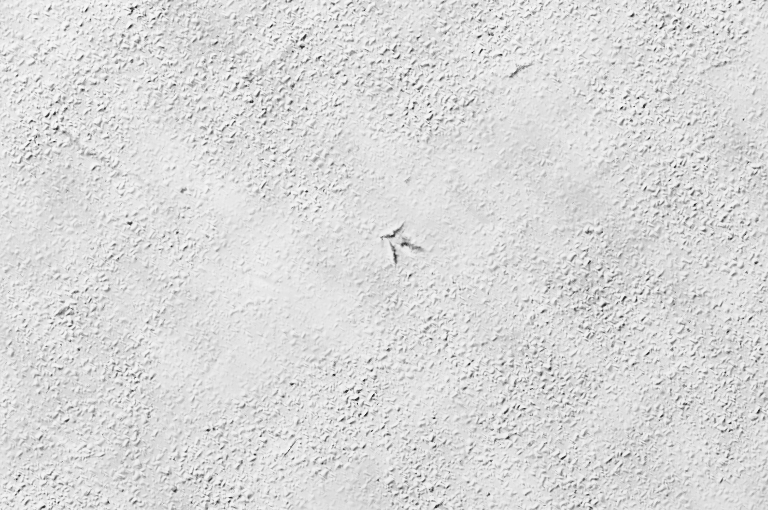
Write a Shadertoy shader that draws this texture.

```glsl
// White trowelled plaster lit from the upper left.
// Cellular bumps give the sandy grain, layered sines the smooth patches and
// waviness; scattered strokes draw trowel folds and cracks, cells draw pits.

const vec3  PLASTER       = vec3(0.872, 0.872, 0.872);
const vec2  TO_LIGHT      = vec2(-0.6, 0.8);
const float COARSE_CELLS  = 82.0;    // grain cells per canvas height
const float FINE_CELLS    = 145.0;
const float RELIEF_STEP   = 0.002;   // distance over which slope is measured
const float GRAIN_GAIN    = 0.29;
const float SHADOW_GAIN   = 1.2;
const float SHADOW_DEPTH  = 1.6;     // extra darkening of steep shadows
const float HIGHLIGHT_MAX = 0.085;
const float WAVE_GAIN     = 0.03;
const int   FOLDS         = 18;
const float FOLD_GAIN     = 0.13;
const int   CRACKS        = 9;
const float CRACK_GAIN    = 0.34;
const int   CHIP_EDGES    = 4;
const vec2  CHIP_PLACE    = vec2(0.52, 0.52);

vec3 hash3(vec2 p) {
    vec3 v = fract(p.xyx * vec3(0.1031, 0.1030, 0.0973));
    v += dot(v, v.yxz + 33.33);
    return fract((v.xxy + v.yzz) * v.zyx);
}

// Turns the frame so that its x axis lies at the given angle.
mat2 turn(float a) {
    return mat2(cos(a), -sin(a), sin(a), cos(a));
}

// Layered, warped sines, roughly -0.8 to 0.8.
float waves(vec2 p) {
    float sum = 0.0, amp = 0.5;
    for (int i = 0; i < 5; i++) {
        p += 0.7 * sin(p.yx * 1.3 + float(i));
        sum += amp * sin(p.x) * sin(p.y + 1.0);
        p = turn(1.1) * p * 1.9 + 3.7;
        amp *= 0.55;
    }
    return sum;
}

// Rounded bumps of mixed size and height, one per cell.
float bumps(vec2 p) {
    vec2 cell = floor(p);
    float top = 0.0;
    for (int y = -1; y <= 1; y++)
    for (int x = -1; x <= 1; x++) {
        vec2 id = cell + vec2(x, y);
        vec3 r = hash3(id);
        float big = r.z * r.z;
        float radius = mix(0.3, 0.75, big);
        float d = length(p - id - r.xy);
        top = max(top, radius * mix(0.65, 1.5, big) * (1.0 - smoothstep(0.0, radius, d)));
    }
    return top;
}

float grainHeight(vec2 p) {
    p += 0.0022 * sin(p.yx * 270.0 + 2.0 * sin(p * 91.0));
    return bumps(p * COARSE_CELLS) + 0.6 * bumps(p * FINE_CELLS + 17.0);
}

// Small dark holes with a lit lower right rim.
float pits(vec2 p, float cells, float chance, float size) {
    vec2 id = floor(p * cells);
    vec3 r = hash3(id + cells);
    vec3 kind = hash3(id + 71.0);
    vec2 q = p - (id + 0.25 + 0.5 * r.xy) / cells;
    q = turn(0.6) * q * vec2(0.85, 1.15);
    float radius = size * mix(0.45, 1.0, r.z * r.z);
    float hole = 1.0 - smoothstep(0.3, 1.3, length(q) / radius);
    float rim = 1.0 - smoothstep(0.3, 1.4, length(q + TO_LIGHT * radius) / radius);
    return step(kind.x, chance) * (0.25 * rim * (1.0 - hole) - hole);
}

// A slightly bent, tapering line: dark core with a bright lip above it.
float stroke(vec2 p, vec2 centre, float angle, float len, float width) {
    vec2 q = turn(angle) * (p - centre);
    q.y += 0.25 * sin(angle * 40.0) * q.x * q.x / len;
    float taper = 1.0 - smoothstep(0.2, 1.0, abs(q.x) / len);
    float y = q.y / (width * (0.35 + 0.65 * taper));
    float lip = (y - 2.0) / 1.5;
    return taper * (0.4 * exp(-lip * lip) - exp(-y * y));
}

void mainImage(out vec4 fragColor, in vec2 fragCoord) {
    vec2 p = fragCoord / iResolution.y;
    vec2 canvas = vec2(iResolution.x / iResolution.y, 1.0);
    vec2 bent = p + 0.014 * vec2(waves(p * 12.0), waves(p.yx * 13.0 + 5.0));
    vec2 jagged = bent + 0.008 * vec2(waves(p * 55.0), waves(p.yx * 60.0 + 2.0));

    // Sandy grain, worn down where the trowel smoothed it
    float patchy = waves(turn(0.8) * p * vec2(3.2, 6.0) + 1.7);
    float rough = mix(0.42, 1.1, smoothstep(-0.35, 0.05, patchy));
    rough *= 1.0 + 0.7 * waves(p * 17.0);
    vec2 reach = TO_LIGHT * RELIEF_STEP;
    float slope = GRAIN_GAIN * rough * (grainHeight(p - reach) - grainHeight(p + reach));

    // Broad unevenness and trowel folds, fading in and out along their length
    slope += WAVE_GAIN * (waves(p * 5.0 + 2.0) + waves(p * 14.0) + waves(p * 32.0));
    float fade = smoothstep(-0.4, 0.3, waves(p * 19.0 + 8.0));
    for (int i = 0; i < FOLDS; i++) {
        vec3 r = hash3(vec2(i, 5));
        vec2 centre = canvas * fract(0.3 + float(i) * vec2(0.7549, 0.5698));
        float angle = r.x < 0.65 ? mix(0.2, 1.1, r.y) : mix(-0.7, 0.0, r.y);
        float side = r.z < 0.35 ? -0.6 : 1.0;
        slope += FOLD_GAIN * fade * side * mix(0.4, 1.0, r.x)
               * stroke(jagged, centre, angle, mix(0.08, 0.28, r.z), mix(0.004, 0.01, r.y));
    }

    // Thin broken cracks, then the chipped spot near the middle
    float broken = smoothstep(-0.3, 0.15, waves(p * 31.0));
    for (int i = 0; i < CRACKS; i++) {
        vec3 r = hash3(vec2(i, 23));
        vec2 centre = canvas * fract(0.1 + float(i) * vec2(0.5698, 0.7549));
        slope += CRACK_GAIN * broken * mix(0.4, 1.0, r.z)
               * stroke(jagged, centre, mix(0.1, 1.1, r.x), mix(0.03, 0.08, r.y), 0.003);
    }
    for (int i = 0; i < CHIP_EDGES; i++) {
        float a = 2.1 * float(i);
        vec2 centre = canvas * CHIP_PLACE + 0.024 * vec2(cos(a), sin(a));
        slope += CRACK_GAIN * (0.3 + 0.7 * broken)
               * stroke(jagged, centre, 1.1 * float(i) - 0.5, 0.035, 0.0045);
    }

    // Scattered ragged pits and specks
    vec2 ragged = p + 0.0012 * sin(p.yx * 610.0 + 3.0 * sin(p * 170.0));
    slope += 0.26 * pits(ragged, 10.0, 0.16, 0.0065);
    slope += 0.17 * rough * pits(ragged, 36.0, 0.4, 0.0045);

    // Deep shadows, soft highlights, slight falloff to the lower right
    float dark = min(-slope, 0.4);
    dark = max(dark, 0.0);
    float shadow = SHADOW_GAIN * dark + SHADOW_DEPTH * dark * dark;
    float light = HIGHLIGHT_MAX * (1.0 - exp(-max(slope, 0.0) / HIGHLIGHT_MAX));
    float falloff = 0.018 * (p.x / canvas.x - p.y);
    fragColor = vec4(clamp(PLASTER - shadow + light - falloff, 0.2, 1.0), 1.0);
}
```
